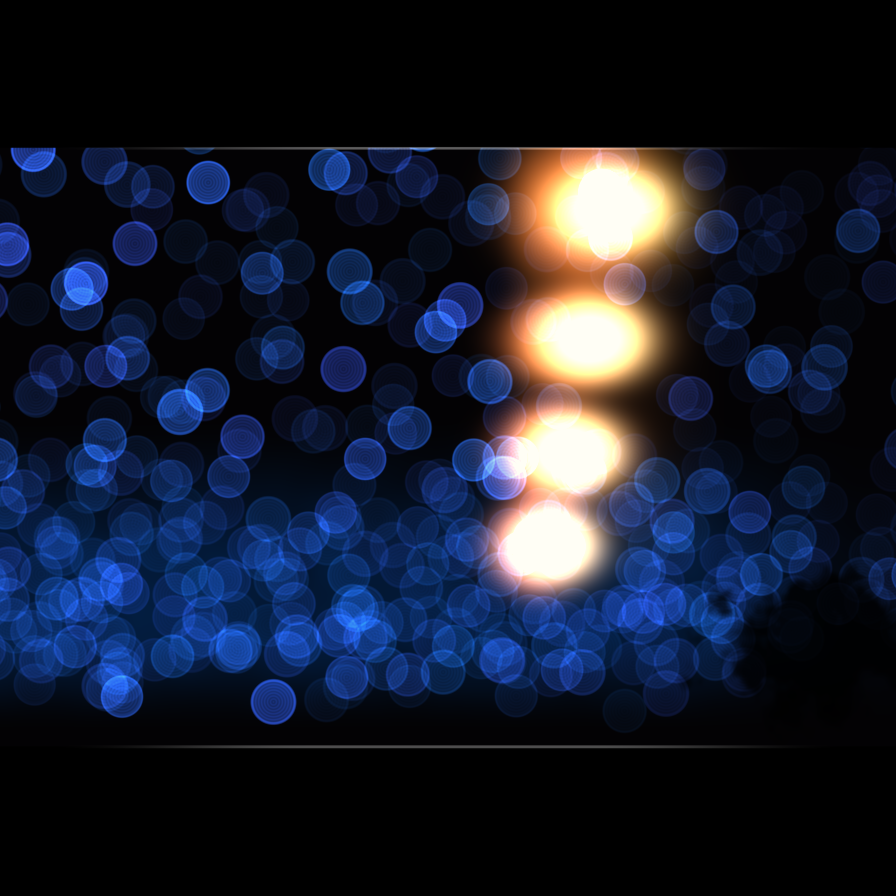
Reproduce this background procedurally as a WebGL 1 fragment shader.

```glsl
precision highp float;
// Night scene in a letterboxed band: blue out-of-focus discs over a misty
// haze, with a leaning column of four hot lamps. Discs come from rotated,
// jittered grids; lamps and haze are smooth falloffs added together.

uniform vec2 u_resolution;

vec3 hash3(vec2 p) {
  vec3 q = fract(p.xyx * vec3(0.1031, 0.1030, 0.0973));
  q += dot(q, q.yzx + 33.33);
  return fract((q.xxy + q.yzz) * q.zyx);
}

float noise(vec2 p) {
  vec2 i = floor(p), f = fract(p);
  f = f * f * (3.0 - 2.0 * f);
  return mix(mix(hash3(i).x, hash3(i + vec2(1, 0)).x, f.x),
             mix(hash3(i + vec2(0, 1)).x, hash3(i + vec2(1, 1)).x, f.x), f.y);
}

float fbm(vec2 p) {
  return 0.55 * noise(p) + 0.3 * noise(p * 2.1 + 7.0) + 0.15 * noise(p * 4.3 + 19.0);
}

// Crowded zone: low in the band, thinning toward the right
float mist(vec2 p) {
  return smoothstep(0.54, 0.36, p.y) * smoothstep(0.18, 0.29, p.y)
       * (1.0 - 0.8 * smoothstep(0.72, 0.98, p.x));
}

// Lens disc with a soft fill, a thin rim and faint concentric rings
float lensDisc(float r, float radius) {
  float fill = smoothstep(radius + 0.001, radius - 0.0012, r);
  float rim = smoothstep(0.0025, 0.0, abs(r - radius + 0.0015));
  float rings = 0.9 + 0.1 * cos(r * 1900.0);
  return fill * rings * (0.72 + 0.2 * r / radius) + 0.4 * rim;
}

vec3 bokeh(vec2 p) {
  vec3 sum = vec3(0.0);
  for (int i = 0; i < 14; i++) {
    float layer = float(i);
    float a = layer * 1.7 + 0.4;
    mat2 turn = mat2(cos(a), sin(a), -sin(a), cos(a));
    vec2 shift = vec2(20.0 + layer * 0.37, 20.0 + layer * 0.61);
    vec2 cell = floor(turn * p * 10.0 + shift);
    vec3 place = hash3(cell + layer * 57.0);
    vec3 look = hash3(cell + layer * 57.0 + 211.0);
    vec2 center = (cell + 0.27 + 0.46 * place.xy - shift) * turn / 10.0;

    float crowd = mist(center);
    float chance = mix(0.36 * smoothstep(0.2, 0.4, center.y), 0.85, crowd);
    float sparkle = 0.13 + 0.8 * pow(look.x, 5.0);
    sparkle *= 1.0 - 0.5 * smoothstep(0.5, 0.75, center.x);
    float power = mix(sparkle, 0.12 + 0.17 * look.x * look.x, crowd);
    vec3 tint = mix(vec3(0.18, 0.29, 0.82), vec3(0.08, 0.32, 0.66), look.y);
    float disc = lensDisc(length(p - center), 0.0235 + 0.0025 * look.z);
    sum += tint * power * disc * step(place.z, chance);
  }
  return sum;
}

// Four lamps stepping down and left, each a white core in an amber halo
vec3 lamps(vec2 p) {
  vec3 sum = vec3(0.0);
  for (int i = 0; i < 4; i++) {
    float n = float(i);
    vec2 c = vec2(0.684 - 0.0225 * n, 0.766 - 0.155 * n + 0.01 * n * n);
    vec2 d = (p - c) / vec2(0.066 - 0.005 * n, 0.046 - 0.002 * n);
    vec2 h = (p - c + vec2(0.008, 0.0))
           / vec2(0.108 - 0.014 * n, 0.057 + 0.032 * step(n, 0.5));
    float core = exp(-pow(dot(d, d), 1.4));
    float halo = exp(-pow(dot(h, h), 2.0));
    vec3 amber = mix(vec3(0.86, 0.43, 0.17), vec3(0.36, 0.23, 0.06),
                     smoothstep(-0.4, 0.8, h.x));
    amber.gb += vec2(-0.05, 0.03) * n * 0.5;
    sum += amber * halo + vec3(1.4, 1.32, 0.95) * core;
  }
  // Dim warm spill joining the lamps
  float spill = smoothstep(0.55, 0.6, p.x) * smoothstep(0.82, 0.64, p.x)
              * smoothstep(0.32, 0.44, p.y);
  return sum + vec3(0.13, 0.07, 0.025) * spill;
}

void main() {
  vec2 p = gl_FragCoord.xy / u_resolution;

  // Dark ground and blue haze
  float cloud = fbm(p * 9.0);
  vec3 color = vec3(0.012, 0.008, 0.014);
  color += vec3(0.0, 0.085, 0.19) * mist(p) * (0.5 + cloud);
  color += bokeh(p);

  // Ragged shadow at the lower right
  vec2 s = (p - vec2(0.91, 0.28)) / vec2(0.12, 0.085);
  float shadow = smoothstep(1.1, 0.6, length(s) + 1.1 * (fbm(p * 30.0) - 0.5));
  color *= 1.0 - 0.85 * shadow;

  color += lamps(p);

  // Letterbox band with fading hairlines on its edges
  color *= smoothstep(0.166, 0.168, p.y) * smoothstep(0.836, 0.834, p.y);
  float topLine = smoothstep(0.0022, 0.0006, abs(p.y - 0.8345))
                * smoothstep(0.05, 0.4, p.x) * smoothstep(0.95, 0.5, p.x);
  float baseLine = smoothstep(0.0024, 0.0008, abs(p.y - 0.1665))
                 * smoothstep(0.06, 0.35, p.x) * smoothstep(0.94, 0.65, p.x);
  color += 0.36 * topLine + 0.3 * baseLine;

  gl_FragColor = vec4(min(color, vec3(1.0, 0.995, 0.96)), 1.0);
}
```
